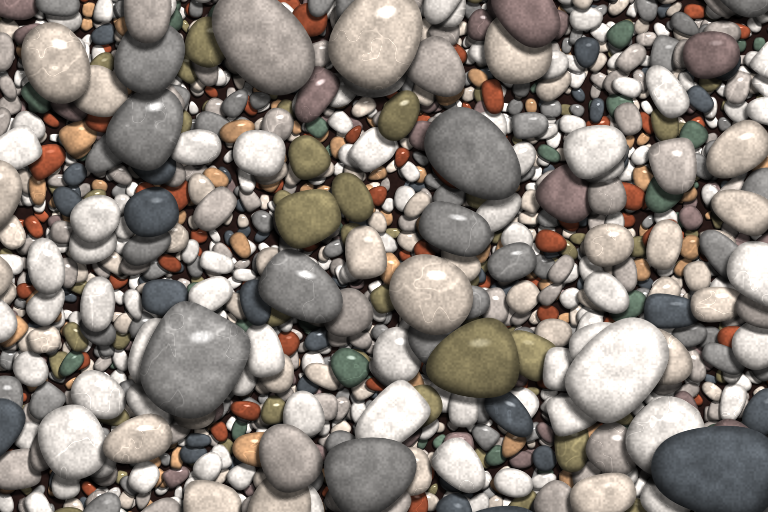
This texture is drawn by a WebGL 1 fragment shader. Its source:

```glsl
precision highp float;
// Sunlit beach of wet pebbles: six layers of jittered cells, composited from
// the large front stones down to the small ones until a pixel is covered.
// Stones have a dome, glint and hard shadow; grain and veins are added last.
uniform vec2 u_resolution;

vec4 hash4(vec2 p) {
  vec4 q = fract(p.xyxy * vec4(0.1031, 0.1030, 0.0973, 0.1099));
  q += dot(q, q.wzxy + 33.33);
  return fract((q.xxyz + q.yzzw) * q.zywx);
}

float hash1(vec2 p) {
  vec3 q = fract(p.xyx * 0.1031);
  q += dot(q, q.yzx + 33.33);
  return fract((q.x + q.y) * q.z);
}

float noise(vec2 p) {
  vec2 i = floor(p), f = fract(p);
  f = f * f * (3.0 - 2.0 * f);
  return mix(mix(hash1(i), hash1(i + vec2(1, 0)), f.x),
             mix(hash1(i + vec2(0, 1)), hash1(i + 1.0), f.x), f.y);
}

// Stone kinds, ordered from pale and grey to strongly coloured
vec3 stoneColor(float pick) {
  vec3 color = vec3(0.95, 0.92, 0.89);                    // white quartz
  if (pick > 0.22) color = vec3(0.86, 0.80, 0.74);        // cream
  if (pick > 0.36) color = vec3(0.70, 0.66, 0.63);        // warm grey
  if (pick > 0.50) color = vec3(0.54, 0.53, 0.52);        // mid grey
  if (pick > 0.62) color = vec3(0.33, 0.35, 0.37);        // slate
  if (pick > 0.68) color = vec3(0.52, 0.44, 0.43);        // mauve
  if (pick > 0.74) color = vec3(0.53, 0.49, 0.36);        // olive
  if (pick > 0.81) color = vec3(0.38, 0.45, 0.39);        // green
  if (pick > 0.85) color = vec3(0.80, 0.62, 0.46);        // tan
  if (pick > 0.93) color = vec3(0.60, 0.31, 0.21);        // brick
  return color;
}

// Egg-shaped, partly squared ellipse: 0 in the middle, 1 on the outline
float outline(vec2 q, vec2 k) {
  q.y *= 1.0 + 0.45 * (k.x - 0.5) * q.x;
  q.x += 0.40 * (k.y - 0.5) * q.y * q.y;
  vec2 s = q * q;
  return sqrt(mix(s.x + s.y, sqrt(dot(s, s)), 0.7 * k.y));
}

// Dome under a high sun, with a dark rim and a wet glint
vec3 litStone(vec3 base, vec2 facing, vec2 w, float d, float wet) {
  float rim = min(d, 1.0);
  vec3 normal = normalize(vec3(facing * rim * rim * rim * 1.25, 1.0));
  float sun = max(dot(normal, vec3(0.22, 0.49, 0.84)), 0.0);
  vec3 lit = base * (0.32 + 0.86 * sun) * (1.0 - 0.30 * smoothstep(0.78, 1.0, d));
  float away = length((w - vec2(0.15, 0.48)) * vec2(1.0, 2.0));
  return lit + 0.5 * smoothstep(0.32, 0.08, away) * smoothstep(0.3, 0.8, wet);
}

void main() {
  vec2 p = gl_FragCoord.xy / u_resolution.y;
  float blur = max(0.0022, 1.0 / u_resolution.y);
  vec3 color = vec3(0.0);
  float open = 1.0;           // light still reaching the stones beneath
  vec2 grainSeed = vec2(0.0);
  float cell = 0.215;

  for (int layer = 0; layer < 6; layer++) {
    float depth = float(layer);
    vec2 g = p + 0.37 * depth;
    vec2 home = floor(g / cell - 0.5);
    for (int n = 0; n < 4; n++) {
      // The four nearest cells, upper ones in front
      float row = floor(float(n) * 0.5);
      vec2 id = home + 1.0 - vec2(float(n) - 2.0 * row, row);
      vec4 form = hash4(id + depth * 71.0 + 9.0);
      vec4 look = hash4(id + depth * 71.0 + 153.7);
      if (look.w > 0.26 + 0.15 * depth) continue;

      vec2 v = g - (id + 0.5 + (form.xy - 0.5) * 0.56) * cell;
      float major = cell * mix(0.42, 0.59, form.z);
      vec2 radii = major * vec2(1.0, mix(0.54, 0.92, form.w));
      vec2 axis = normalize(look.xy - 0.5 + 1e-4);
      mat2 turn = mat2(axis.x, -axis.y, axis.y, axis.x);
      vec2 q = turn * v / radii;
      float d = outline(q, form.zx);

      // Visible part of the stone
      float soft = 0.5 * blur / radii.y;
      float cover = 1.0 - smoothstep(1.0 - soft, 1.0 + soft, d);
      if (cover > 0.0) {
        float pick = fract(look.z * 7.0 + form.y);
        vec3 base = stoneColor(pick * (layer < 3 ? 0.80 : 1.0));
        base *= mix(0.90, 1.08, form.x);
        vec2 facing = normalize((q / radii) * turn + 1e-5);
        color += open * cover * litStone(base, facing, q * turn, d, look.z);
        if (open * cover > 0.5) grainSeed = look.xz;
        open *= 1.0 - cover;
      }

      // Shadow falls down and a little to the left
      vec2 fall = vec2(-0.10, -0.24) * min(radii.y, 0.045);
      float shade = outline(turn * (v - fall) / radii, form.zx);
      open *= 1.0 - 0.66 * (1.0 - smoothstep(0.96, 1.14, shade));
    }
    if (open < 0.02) break;
    cell *= 0.68;
  }
  color += open * vec3(0.15, 0.10, 0.09);

  // Mottling, fine grain and pale veins, shifted from stone to stone
  vec2 s = p + grainSeed * 37.0;
  float mottle = noise(s * 45.0);
  color *= (0.88 + 0.24 * mottle) * (0.91 + 0.18 * noise(s * 230.0));
  float vein = 1.0 - smoothstep(0.0, 0.035, abs(noise(s * 13.0 + mottle) - 0.5));
  color += 0.15 * vein * step(0.6, grainSeed.y) * color;
  gl_FragColor = vec4(clamp(color, 0.0, 1.0), 1.0);
}
```
